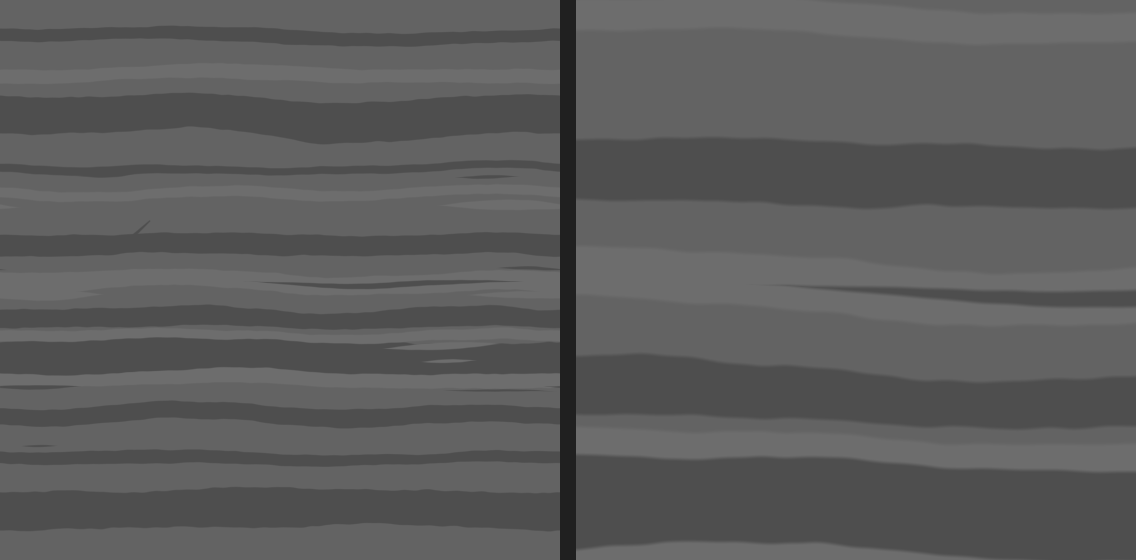
Left: the whole. Right: its middle third, enlarged.
This texture is drawn by a Shadertoy shader. Its source:

```glsl
// Flat, cartoon-like wood grain in three greys: long wavy horizontal bands,
// thin tapered slivers and one small crack. Bands follow a shared gradient
// noise warp, and each edge adds its own wobble; it repeats across the canvas.

const float TAU = 6.2831853;
const float SOFTNESS = 0.0016;

const vec3 BASE_GREY = vec3(0.390);
const vec3 DARK_GREY = vec3(0.306);
const vec3 LIGHT_GREY = vec3(0.428);

// Bands: centre height, half thickness
const vec2 DARK_BANDS[9] = vec2[9](
    vec2(0.938, 0.012), vec2(0.789, 0.033), vec2(0.695, 0.007),
    vec2(0.566, 0.018), vec2(0.430, 0.016), vec2(0.365, 0.034),
    vec2(0.262, 0.015), vec2(0.177, 0.011), vec2(0.088, 0.033));
const vec2 LIGHT_BANDS[5] = vec2[5](
    vec2(0.863, 0.013), vec2(0.652, 0.009), vec2(0.497, 0.016),
    vec2(0.402, 0.009), vec2(0.325, 0.012));

// Slivers: centre x, centre y, half length, half thickness
const vec4 DARK_SLIVERS[8] = vec4[8](
    vec4(0.69, 0.493, 0.23, 0.005), vec4(0.87, 0.682, 0.05, 0.003),
    vec4(0.95, 0.517, 0.06, 0.003), vec4(0.06, 0.315, 0.08, 0.004),
    vec4(0.89, 0.303, 0.09, 0.002), vec4(0.19, 0.687, 0.05, 0.004),
    vec4(0.68, 0.188, 0.06, 0.005), vec4(0.07, 0.203, 0.03, 0.002));
const vec4 LIGHT_SLIVERS[5] = vec4[5](
    vec4(0.79, 0.385, 0.10, 0.006), vec4(0.80, 0.360, 0.045, 0.003),
    vec4(0.91, 0.634, 0.12, 0.009), vec4(0.95, 0.472, 0.11, 0.006),
    vec4(0.06, 0.474, 0.12, 0.010));

float hash(vec2 cell) {
    vec3 q = fract(cell.xyx * vec3(0.1031, 0.1030, 0.0973));
    q += dot(q, q.yzx + 33.33);
    return fract((q.x + q.y) * q.z);
}

float cornerSlope(vec2 cell, vec2 offset, float period) {
    float angle = TAU * hash(vec2(mod(cell.x, period), cell.y) + 7.0);
    return dot(vec2(cos(angle), sin(angle)), offset);
}

// Gradient noise that repeats along x after the given number of cells
float gradientNoise(vec2 p, float period) {
    vec2 cell = floor(p);
    vec2 f = p - cell;
    vec2 blend = f * f * f * (f * (f * 6.0 - 15.0) + 10.0);
    vec2 right = vec2(1.0, 0.0);
    vec2 up = vec2(0.0, 1.0);
    float low = mix(cornerSlope(cell, f, period),
                    cornerSlope(cell + right, f - right, period), blend.x);
    float high = mix(cornerSlope(cell + up, f - up, period),
                     cornerSlope(cell + 1.0, f - 1.0, period), blend.x);
    return mix(low, high, blend.y);
}

// Slow swell with smaller, sharper irregularities
float wobble(float x, float seed) {
    float row = seed + 0.4;
    return gradientNoise(vec2(x * 3.0, row), 3.0)
         + 0.30 * gradientNoise(vec2(x * 11.0, row + 50.0), 11.0)
         + 0.12 * gradientNoise(vec2(x * 41.0, row + 90.0), 41.0);
}

float bandDistance(vec2 p, vec2 band, float seed) {
    float centre = band.x + 0.012 * wobble(p.x, seed);
    float top = centre + band.y * (1.0 + 0.5 * wobble(p.x, seed + 1.0));
    float bottom = centre - band.y * (1.0 + 0.5 * wobble(p.x, seed + 2.0));
    return max(p.y - top, bottom - p.y);
}

float sliverDistance(vec2 p, vec4 sliver, float seed) {
    float along = (fract(p.x - sliver.x + 0.5) - 0.5) / sliver.z;
    float bend = 0.006 * wobble(p.x, seed);
    float thickness = sliver.w * (1.0 - along * along);
    return abs(p.y - sliver.y - bend) - thickness;
}

// Straight crack, wide at its root and pointed at its tip
float crackDistance(vec2 p, vec2 root, vec2 tip, float width) {
    vec2 axis = tip - root;
    float t = clamp(dot(p - root, axis) / dot(axis, axis), 0.0, 1.0);
    return length(p - root - axis * t) - width * (1.0 - 0.7 * t);
}

vec3 paint(vec3 under, vec3 colour, float distance) {
    return mix(colour, under, smoothstep(-SOFTNESS, SOFTNESS, distance));
}

void mainImage(out vec4 fragColor, in vec2 fragCoord) {
    vec2 p = fragCoord / iResolution.xy;
    p.y += 0.028 * gradientNoise(vec2(p.x * 2.0, p.y * 3.0 + 0.3), 2.0);
    vec3 colour = BASE_GREY;

    // Broad bands
    for (int i = 0; i < 9; i++)
        colour = paint(colour, DARK_GREY, bandDistance(p, DARK_BANDS[i], float(i) * 4.0));
    for (int i = 0; i < 5; i++)
        colour = paint(colour, LIGHT_GREY, bandDistance(p, LIGHT_BANDS[i], float(i) * 4.0 + 140.0));

    // Thin slivers and the crack
    for (int i = 0; i < 5; i++)
        colour = paint(colour, LIGHT_GREY, sliverDistance(p, LIGHT_SLIVERS[i], float(i) + 200.0));
    for (int i = 0; i < 8; i++)
        colour = paint(colour, DARK_GREY, sliverDistance(p, DARK_SLIVERS[i], float(i) + 220.0));
    float crack = crackDistance(p, vec2(0.225, 0.567), vec2(0.267, 0.604), 0.004);
    colour = paint(colour, DARK_GREY, crack);

    fragColor = vec4(colour, 1.0);
}
```
